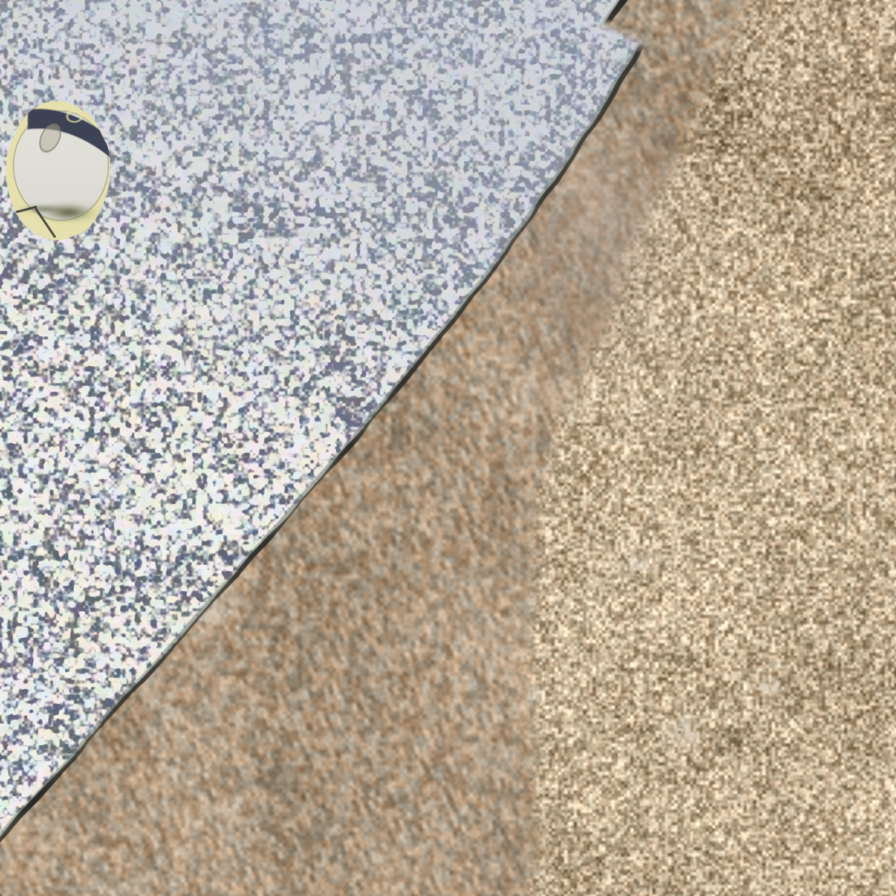
Write a Shadertoy shader that draws this texture.

```glsl
// Speckled granite slab meeting sandy ground along a curved dark seam, with a glossy oval inset.

const vec3 GRANITE_DARK = vec3(0.39, 0.41, 0.47);
const vec3 GRANITE_LIGHT = vec3(0.93, 0.93, 0.91);
const vec3 GRANITE_HAZE = vec3(0.70, 0.73, 0.80);
const vec3 SAND_SOFT = vec3(0.665, 0.585, 0.490);
const vec3 SAND_FINE = vec3(0.755, 0.680, 0.565);
const vec3 SAND_TOP = vec3(0.690, 0.610, 0.500);
const vec3 SAND_PALE = vec3(0.88, 0.84, 0.77);
const vec3 SEAM_COLOR = vec3(0.16, 0.16, 0.15);
const vec3 LIP_COLOR = vec3(0.50, 0.53, 0.49);
const vec3 INSET_CREAM = vec3(0.90, 0.88, 0.68);
const vec3 INSET_PALE = vec3(0.87, 0.87, 0.84);
const vec3 INSET_NAVY = vec3(0.24, 0.26, 0.33);
const vec3 INSET_OLIVE = vec3(0.45, 0.46, 0.34);
const vec2 INSET_CENTER = vec2(0.065, 0.809);
const vec2 INSET_RADII = vec2(0.058, 0.077);
const float SEAM_START = 0.0625;
const float SEAM_END = 0.950;
const float SEAM_WIDTH = 0.0023;

float hash(vec2 p) {
    vec3 q = fract(p.xyx * 0.1031);
    q += dot(q, q.yzx + 33.33);
    return fract((q.x + q.y) * q.z);
}

float noise(vec2 p) {
    vec2 i = floor(p), f = fract(p);
    f = f * f * (3.0 - 2.0 * f);
    return mix(mix(hash(i), hash(i + vec2(1, 0)), f.x),
               mix(hash(i + vec2(0, 1)), hash(i + vec2(1, 1)), f.x), f.y);
}

float fbm(vec2 p) {
    float sum = 0.0, amp = 0.53;
    for (int i = 0; i < 4; i++) {
        sum += amp * noise(p);
        p = mat2(1.6, 1.2, -1.2, 1.6) * p + 7.3;
        amp *= 0.5;
    }
    return sum;
}

float blob(vec2 p, vec2 center, vec2 radii) {
    vec2 d = (p - center) / radii;
    return exp(-dot(d, d));
}

// Approximate signed distance to an ellipse
float ellipse(vec2 p, vec2 center, vec2 radii) {
    return (length((p - center) / radii) - 1.0) * min(radii.x, radii.y);
}

float segment(vec2 p, vec2 a, vec2 b) {
    vec2 d = b - a;
    return length(p - a - d * clamp(dot(p - a, d) / dot(d, d), 0.0, 1.0));
}

float fill(float d, float soft) { return 1.0 - smoothstep(-soft, soft, d); }

float seamX(float y) {
    float t = y - SEAM_START;
    float curve = t * (0.875 + t * (0.13 - 0.235 * t));
    float upper = 0.677 + 0.65 * (y - 0.974);
    return mix(curve, upper, smoothstep(SEAM_END, 0.974, y));
}

vec3 granite(vec2 p) {
    float grain = 0.62 * noise(p * 175.0) + 0.38 * noise(p.yx * 310.0 + 40.0);
    float cloud = fbm(p * 14.0) - 0.5;
    vec3 col = mix(GRANITE_DARK, GRANITE_LIGHT, smoothstep(0.20, 0.64, grain + 0.18 * cloud));
    vec3 tint = vec3(noise(p * 130.0 + 9.0), noise(p * 130.0 + 31.0), noise(p * 130.0 + 57.0));
    col += 0.10 * (tint - 0.5) * vec3(1.0, 0.5, 1.2);
    float haze = smoothstep(0.55, 1.15, p.y + 0.45 * p.x);
    return mix(col, GRANITE_HAZE, 0.50 * haze);
}

vec3 sand(vec2 p) {
    // Soft streaked grain on the left, sharp fine grain on the right
    float border = 0.595 + 0.48 * pow(max(p.y - 0.43, 0.0), 1.2) + 0.03 * (fbm(p * 18.0) - 0.5);
    float fine = smoothstep(-0.018, 0.018, p.x - border);
    vec2 slant = vec2(p.x + 0.45 * p.y, p.y - 0.45 * p.x);
    float softGrain = 0.65 * noise(slant * vec2(165.0, 95.0)) + 0.35 * noise(p * 230.0) - 0.5;
    float fineGrain = 0.55 * noise(p * 285.0) + 0.45 * noise(p.yx * 190.0 + 17.0) - 0.5;
    vec3 fineBase = mix(SAND_FINE, SAND_TOP, smoothstep(0.62, 0.95, p.y));
    vec3 col = mix(SAND_SOFT + 0.38 * softGrain, fineBase + 0.68 * fineGrain, fine);
    col += 0.17 * (fbm(p * 9.0 + 3.0) - 0.5);
    float hue = noise(p * 120.0 + 80.0) - 0.5;
    col += 0.07 * hue * vec3(1.0, -0.2, -1.0) * (1.0 - 0.6 * fine);

    // Grey dusting by the seam and small pale scuffs
    float dust = blob(p, vec2(0.665, 0.74), vec2(0.085, 0.14));
    col = mix(col, vec3(0.70, 0.64, 0.59), 0.45 * dust);
    float scuff = blob(p, vec2(0.860, 0.232), vec2(0.014, 0.006))
                + blob(p, vec2(0.768, 0.183), vec2(0.016, 0.016))
                + 0.6 * blob(p, vec2(0.71, 0.37), vec2(0.03, 0.015));
    return mix(col, SAND_PALE, clamp(scuff, 0.0, 1.0) * smoothstep(0.25, 0.65, noise(p * 150.0)));
}

vec3 inset(vec2 p, float px) {
    vec2 q = p - INSET_CENTER;
    float disc = ellipse(q, vec2(0.003, 0.006), vec2(0.053, 0.061));
    vec3 col = mix(INSET_CREAM, INSET_PALE + 0.3 * q.y, fill(disc, 2.0 * px));
    col = mix(col, vec3(0.60, 0.59, 0.43), 0.6 * fill(abs(disc) - 0.0007, px));
    // Dark cap, tilted down to the right
    float cap = abs(q.y - 0.056 + 0.22 * q.x + 5.0 * q.x * q.x) - 0.011;
    col = mix(col, INSET_NAVY, fill(max(cap, -0.034 - q.x), 1.5 * px));
    float ring = abs(ellipse(q, vec2(0.018, 0.061), vec2(0.008, 0.006))) - 0.001;
    col = mix(col, INSET_CREAM, 0.7 * fill(ring, px));
    // Leaf mark, lower shadow and cracks
    vec2 leaf = mat2(0.9, 0.43, -0.43, 0.9) * (q - vec2(-0.009, 0.037));
    float leafEdge = ellipse(leaf, vec2(0.0), vec2(0.010, 0.016));
    col = mix(col, vec3(0.70, 0.67, 0.60), 0.5 * fill(leafEdge, px));
    col = mix(col, vec3(0.48, 0.46, 0.40), 0.7 * fill(abs(leafEdge) - 0.0007, px));
    float shadow = blob(q, vec2(0.012, -0.046), vec2(0.019, 0.007))
                 + 0.6 * blob(q, vec2(-0.018, -0.042), vec2(0.016, 0.004));
    col = mix(col, INSET_OLIVE, min(shadow, 1.0));
    float crack = min(segment(q, vec2(-0.052, -0.047), vec2(-0.025, -0.040)),
                      segment(q, vec2(-0.025, -0.042), vec2(-0.004, -0.073)));
    return mix(col, SEAM_COLOR, 0.8 * fill(crack - 0.0013, px));
}

void mainImage(out vec4 fragColor, in vec2 fragCoord) {
    vec2 p = fragCoord / iResolution.xy;
    float px = 1.0 / min(iResolution.x, iResolution.y);
    float wobble = 0.004 * (noise(vec2(p.y * 45.0, 2.0)) - 0.5);
    float side = (p.x - seamX(p.y) + wobble) * 0.76;

    // Ground and slab, blending loosely where the seam breaks near the top
    float gap = smoothstep(0.940, 0.955, p.y) * (1.0 - smoothstep(0.970, 0.980, p.y));
    vec3 col = mix(sand(p), granite(p), fill(side, px + 0.012 * gap));

    // Grey lip and broken dark seam
    float wear = noise(vec2(p.y * 28.0, 9.0));
    float lip = fill(abs(side + 0.0025) - 0.0022, 1.5 * px);
    col = mix(col, LIP_COLOR, 0.65 * lip * (1.0 - gap));
    float line = fill(abs(side - 0.0005) - SEAM_WIDTH * (0.45 + wear), 1.2 * px);
    col = mix(col, SEAM_COLOR, line * (1.0 - gap) * (0.6 + 0.4 * wear));

    float rim = ellipse(p, INSET_CENTER, INSET_RADII) + 0.003 * (noise(p * 60.0) - 0.5);
    col = mix(col, inset(p, px), fill(rim, px));
    fragColor = vec4(clamp(col, 0.0, 1.0), 1.0);
}
```
